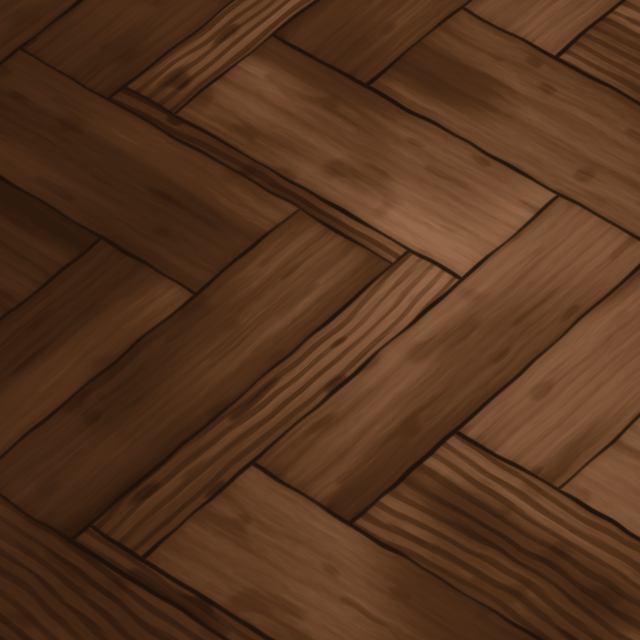
This texture is drawn by a three.js fragment shader. Its source:

```glsl
varying vec2 vUv;

// Layout: plank width is one unit along each axis
const vec2 AXIS_A = vec2(0.152, -0.089);
const vec2 AXIS_B = vec2(0.161, 0.1375);
const vec2 CORNER = vec2(0.2245, 0.0643);
const vec2 THIN = vec2(0.53, 0.16);
const vec2 UNIT_SIZE = vec2(0.166, 0.2);
const float PLANK_LENGTH = 3.05;
const float TILT = 0.13;

// Surface
const float SEAM_WIDTH = 0.0022;
const float SEAM_SOFTNESS = 0.0028;
const float RING_COUNT = 9.0;
const vec2 LIGHT_CENTRE = vec2(0.8, 0.58);
const vec3 SEAM_COLOR = vec3(0.10, 0.06, 0.035);
const vec3 DARK_WOOD = vec3(0.18, 0.10, 0.05);
const vec3 MID_WOOD = vec3(0.32, 0.19, 0.10);
const vec3 PALE_WOOD = vec3(0.58, 0.405, 0.285);

float hash(vec2 p) {
  vec3 q = fract(p.xyx * vec3(0.1031, 0.1030, 0.0973));
  q += dot(q, q.yzx + 33.33);
  return fract((q.x + q.y) * q.z);
}

float noise(vec2 p) {
  vec2 i = floor(p);
  vec2 f = fract(p);
  f = f * f * (3.0 - 2.0 * f);
  return mix(mix(hash(i), hash(i + vec2(1.0, 0.0)), f.x),
             mix(hash(i + vec2(0.0, 1.0)), hash(i + 1.0), f.x), f.y);
}

// Start of a course; course zero is the thin filler strip
vec2 courseEdge(float i) {
  return i + (THIN - 1.0) * step(0.5, i);
}

float courseAt(float x, float thin) {
  if (x < 0.0) return floor(x);
  return x < thin ? 0.0 : floor(x - thin) + 1.0;
}

bool inside(vec2 p, vec2 lo, vec2 hi) {
  return all(greaterThanEqual(p, lo)) && all(lessThan(p, hi));
}

// Screen to skewed floor axes, with a slight perspective
vec2 floorCoords(vec2 uv) {
  vec2 q = uv - 0.5;
  q = q / (1.0 - TILT * q.y) - CORNER;
  float det = AXIS_A.x * AXIS_B.y - AXIS_A.y * AXIS_B.x;
  return vec2(q.x * AXIS_B.y - q.y * AXIS_B.x,
              AXIS_A.x * q.y - AXIS_A.y * q.x) / det + THIN;
}

vec3 woodColor(float tone) {
  vec3 low = mix(DARK_WOOD, MID_WOOD, clamp(tone * 2.0, 0.0, 1.0));
  return mix(low, PALE_WOOD, clamp(tone * 2.0 - 1.0, 0.0, 1.0));
}

void main() {
  vec2 wobble = vec2(noise(vUv * 22.0), noise(vUv * 22.0 + 57.0)) - 0.5;
  vec2 st = floorCoords(vUv) + 0.025 * wobble;

  // Find the herringbone plank
  vec2 local = vec2(0.0);
  vec2 size = vec2(1.0);
  vec3 id = vec3(0.0);
  for (int k = -2; k <= 2; k++) {
    float row = float(k);
    vec2 p = st + PLANK_LENGTH * row * vec2(-1.0, 1.0);

    float i = courseAt(p.y, THIN.y);
    vec2 lo = courseEdge(i) - vec2(PLANK_LENGTH, 0.0);
    vec2 hi = vec2(courseEdge(i).x, courseEdge(i + 1.0).y);
    if (inside(p, lo, hi)) {
      local = p - lo; size = hi - lo; id = vec3(i, row, 0.0);
    }

    i = courseAt(p.x, THIN.x);
    hi = courseEdge(i + 1.0);
    lo = vec2(courseEdge(i).x, hi.y - PLANK_LENGTH);
    if (inside(p, lo, hi)) {
      local = p - lo; size = hi - lo; id = vec3(i, row, 1.0);
    }
  }
  vec2 grain = id.z < 0.5 ? local : local.yx;
  float seed = hash(id.xy + vec2(31.0, 17.0) + id.z * 43.0);
  vec2 shift = vec2(seed * 61.0 + 20.0, seed * 37.0 + 20.0);

  // Light and plank tint
  vec2 away = (vUv - LIGHT_CENTRE) * vec2(1.0, 0.85);
  float tone = mix(0.30, 0.87, exp(-3.4 * dot(away, away)));
  tone += mod(id.x + id.z, 2.0) < 0.5 ? -0.07 : 0.07;
  tone += 0.14 * (seed - 0.5);

  // Fine grain, fading growth rings and dark stains
  float fine = noise(grain * vec2(2.5, 38.0) + shift);
  float broad = noise(grain * vec2(0.8, 9.0) + shift);
  tone += 0.09 * (fine - 0.5) + 0.13 * (broad - 0.5);
  tone += 0.05 * (noise(grain * vec2(14.0, 75.0) + shift) - 0.5);

  float bend = 1.6 * noise(grain * vec2(0.7, 1.3) + shift) + 0.2 * fine;
  float rings = 0.5 + 0.5 * sin(6.2832 * (grain.y * RING_COUNT + bend));
  bool filler = abs(id.x) < 0.5;
  bool bold = filler || (id.z < 0.5 && mod(id.x + id.y, 3.0) < 0.5);
  float ringFade = 0.5 + 0.5 * noise(grain * vec2(0.9, 4.0) + shift + 9.0);
  tone -= (bold ? 0.32 : 0.05) * smoothstep(0.35, 0.95, rings) * ringFade;
  tone += bold ? 0.06 : 0.0;

  float streak = noise(grain * vec2(0.5, 2.3) + shift + 5.0);
  tone -= 0.26 * smoothstep(0.52, 0.88, streak);
  tone -= 0.16 * smoothstep(0.5, 0.9, noise(vUv * 5.5 + 3.0));
  float knot = noise(grain * vec2(3.5, 8.0) + shift + 14.0);
  tone -= (filler ? 0.32 : 0.12) * smoothstep(0.74, 0.95, knot);

  // Worn seams with soft grime beside them
  vec2 margin = min(local, size - local) * UNIT_SIZE;
  float edge = min(margin.x, margin.y);
  float wear = noise(vUv * 15.0 + 40.0);
  tone -= 0.16 * exp(-edge / 0.009);
  float halfWidth = SEAM_WIDTH * (0.3 + wear);
  float seam = 1.0 - smoothstep(halfWidth - 0.001, halfWidth + SEAM_SOFTNESS, edge);

  vec3 color = mix(woodColor(tone), SEAM_COLOR, seam * (0.6 + 0.35 * wear));
  gl_FragColor = vec4(color, 1.0);
}
```
